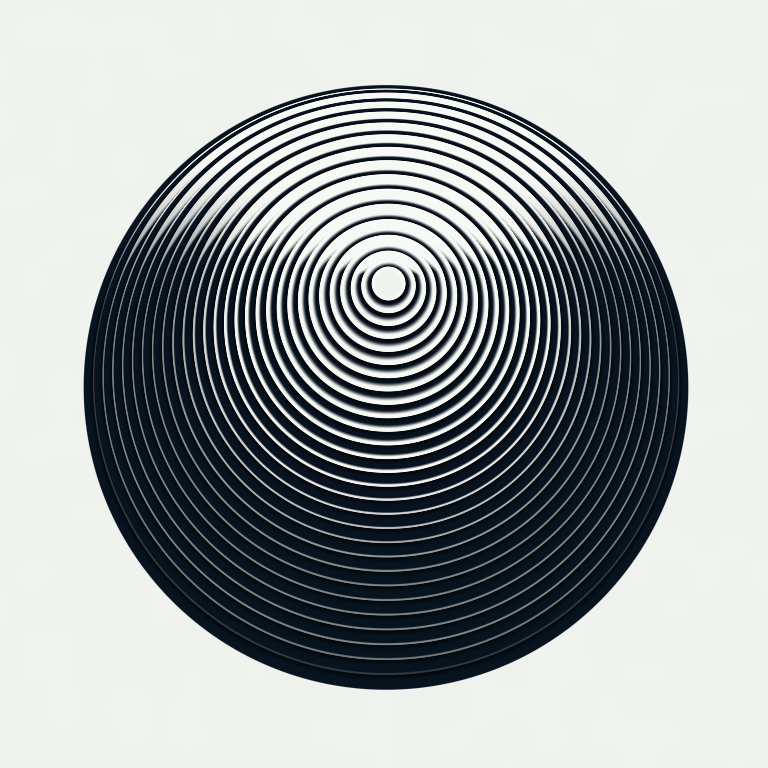
Give the GLSL for this background, as a WebGL 2 fragment shader.

```glsl
#version 300 es
precision highp float;
// Draws a shaded dome of nested off-centre rings, lit from above, on pale paper.

uniform vec2 u_resolution;
out vec4 fragColor;

const float RINGS = 28.0;
const vec3 PAPER = vec3(0.94, 0.95, 0.93);
const vec3 NAVY = vec3(0.03, 0.075, 0.125);
const vec3 BLACK = vec3(0.015, 0.03, 0.05);
const vec3 WHITE = vec3(0.97, 0.975, 0.96);

float hash(vec2 p) {
    return fract(sin(dot(p, vec2(127.1, 311.7))) * 43758.5453);
}

float valueNoise(vec2 p) {
    vec2 cell = floor(p);
    vec2 t = smoothstep(0.0, 1.0, fract(p));
    float low = mix(hash(cell), hash(cell + vec2(1, 0)), t.x);
    float high = mix(hash(cell + vec2(0, 1)), hash(cell + vec2(1, 1)), t.x);
    return mix(low, high, t.y);
}

// Circle number s as (centre, radius), set by its highest and lowest points
vec3 ringCircle(float s) {
    float top = 0.6523 + 0.2669 * sin(0.039 * s);
    float bottom = 0.6094 - 0.01654 * s - 0.0000566 * s * s;
    float centreX = mix(0.506, 0.5026, s / RINGS);
    return vec3(centreX, 0.5 * (top + bottom), 0.5 * (top - bottom));
}

float ringDistance(vec2 p, float s) {
    vec3 c = ringCircle(s);
    return length(p - c.xy) - c.z;
}

// Continuous ring number whose circle passes through p
float ringIndex(vec2 p) {
    float low = 0.0;
    float high = RINGS - 0.001;
    for (int i = 0; i < 18; i++) {
        float middle = 0.5 * (low + high);
        if (ringDistance(p, middle) > 0.0) low = middle;
        else high = middle;
    }
    return 0.5 * (low + high);
}

// Part of a ring's width that lies in shadow; every second step fades near the top
float shadowWidth(float s, float up) {
    float lower = mix(0.5, 0.91, smoothstep(3.0, 22.0, s));
    lower += 0.09 * (1.0 - smoothstep(-0.9, 0.0, up)) * smoothstep(6.0, 14.0, s)
           * (1.0 - smoothstep(15.0, 21.0, s));
    float upper = mix(0.35, 0.85, s / RINGS);
    float width = mix(lower, upper, smoothstep(0.15, 0.95, up));
    float number = floor(s);
    float fade = mod(number, 2.0) * (1.0 - step(RINGS - 1.5, number));
    return mix(width, -0.8, fade * smoothstep(0.35, 0.85, up));
}

// Strength of the lit edge: full above, dim on the outer lower rings
float edgeLight(float s, float up) {
    float lower = mix(1.0, 0.5, smoothstep(13.0, 21.0, s));
    lower *= 1.0 - 0.8 * smoothstep(25.5, 27.5, s);
    return mix(lower, 1.0, smoothstep(0.2, 0.8, up));
}

vec3 domeColour(vec2 p, float pixel) {
    float s = ringIndex(p);
    float across = fract(s);
    vec3 circle = ringCircle(s);
    float up = (p.y - circle.y) / circle.z;
    float gap = (ringDistance(p, s) - ringDistance(p, s + 0.1)) / 0.1;

    // Ramp from the shadow to the lit outer edge of each ring
    float width = shadowWidth(s, up);
    float soft = 0.35 * (1.1 - width);
    float light = smoothstep(width - soft, width + 0.5 * (1.0 - width), across);
    float edge = clamp(pixel / max(gap, 0.0001), 0.02, 0.9);
    light = max(light, 1.0 - smoothstep(0.0, edge, across));
    light *= edgeLight(s, up) * (1.0 - smoothstep(27.4, 27.9, s));

    vec3 shade = mix(BLACK, NAVY, smoothstep(0.0, 0.5, across));
    vec3 colour = mix(shade, WHITE, light);

    // Central cap
    float cap = ringDistance(p, 0.0);
    vec3 capColour = mix(PAPER, WHITE, smoothstep(-0.006, -0.001, cap));
    return mix(capColour, colour, smoothstep(-pixel, pixel, cap));
}

void main() {
    float size = min(u_resolution.x, u_resolution.y);
    float pixel = 1.0 / size;
    vec2 p = (gl_FragCoord.xy - 0.5 * u_resolution) / size + 0.5;

    // Paper with faint mottling
    vec3 colour = PAPER + 0.008 * (valueNoise(p * 24.0) - 0.5);

    float outline = ringDistance(p, RINGS);
    float inside = 1.0 - smoothstep(-0.75 * pixel, 0.75 * pixel, outline);
    colour = mix(colour, domeColour(p, pixel), inside);
    fragColor = vec4(colour, 1.0);
}
```
